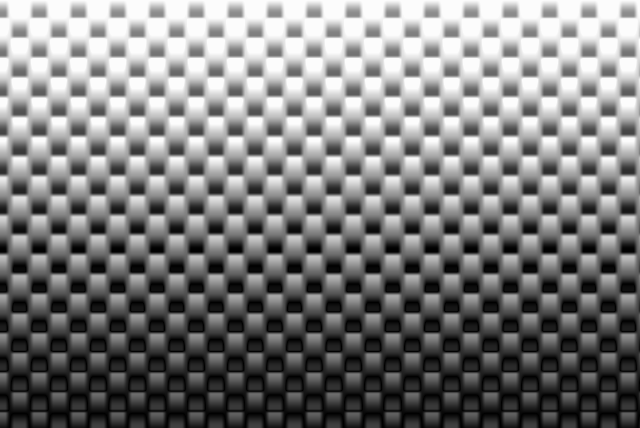
Write a Shadertoy shader that draws this pattern.

```glsl
#define REPEATS_ACROSS 16.3   // weave periods over the canvas width
#define TOP_OFFSET 0.47       // start of the first strand, in periods
#define HIGHLIGHT 0.36
#define SHADOW 0.42
#define EDGE_START 0.50       // where a strand begins to fade to its side
#define SEAM 0.07             // half softness of the dark to light step
#define UNDERGLOW 0.60        // strength of light folded back from below black

// Relief along one strand: bright head, flat middle, dark tail, soft seam
float strandRelief(float t) {
    float head = HIGHLIGHT * (1.0 - smoothstep(0.0, 0.60, t));
    float tail = SHADOW * smoothstep(0.48, 0.88, t);
    float seam = smoothstep(-SEAM, SEAM, t) * (1.0 - smoothstep(1.0 - SEAM, 1.0 + SEAM, t));
    float wrapped = t < 0.5 ? mix(-SHADOW, head, seam)
                            : mix(HIGHLIGHT, head - tail, seam);
    return wrapped;
}

// Rounded cross section, u runs from -1 to 1 over the strand width
float strandProfile(float u) {
    return 1.0 - smoothstep(EDGE_START, 1.05, abs(u));
}

// Columns of strands, every second one shifted by half a period
float weave(vec2 p) {
    float column = floor(p.x * 2.0 + 0.5);
    float u = (p.x * 2.0 - column) * 2.0;
    float t = fract(p.y - TOP_OFFSET - 0.5 * mod(column, 2.0));
    return strandRelief(t) * strandProfile(u);
}

void mainImage(out vec4 fragColor, in vec2 fragCoord) {
    // Weave periods, measured from the upper left corner
    vec2 fromTop = vec2(fragCoord.x, iResolution.y - fragCoord.y);
    vec2 p = fromTop / iResolution.x * REPEATS_ACROSS;

    // White to black ramp with the relief added
    float ramp = fragCoord.y / iResolution.y;
    float shade = ramp + weave(p);

    // Values below black fold back into a faint glow
    shade = max(shade, -shade * UNDERGLOW);
    fragColor = vec4(vec3(clamp(shade, 0.0, 0.99)), 1.0);
}
```
